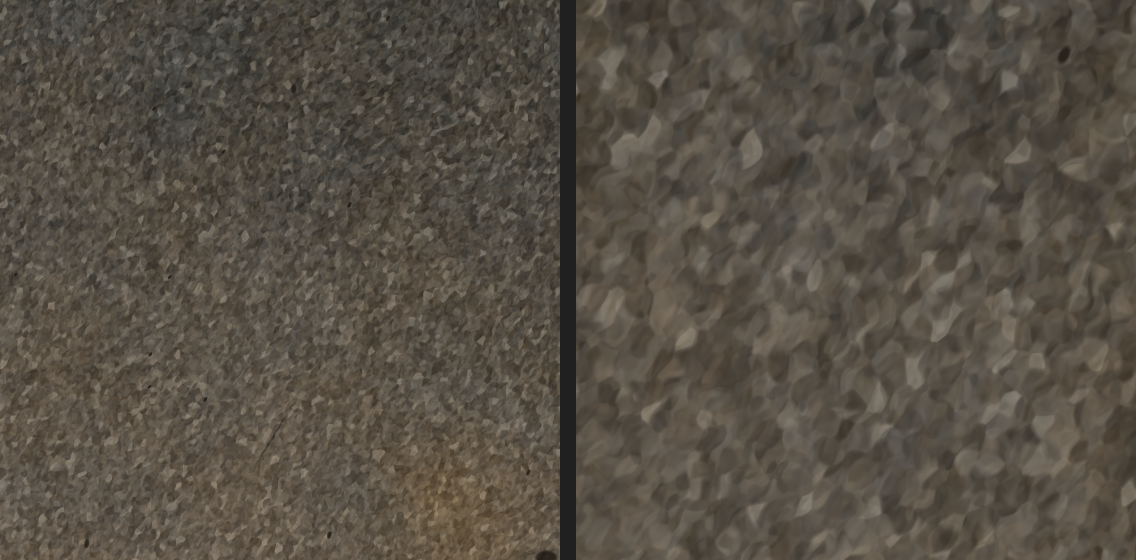
Left: the whole. Right: its middle third, enlarged.
Reproduce this texture procedurally as a three.js fragment shader.

```glsl
varying vec2 vUv;

const vec3 SHADOW_STONE = vec3(0.285, 0.268, 0.235);
const vec3 LIT_STONE = vec3(0.382, 0.345, 0.298);
const vec3 COOL_SHIFT = vec3(-0.014, 0.000, 0.016);
const vec3 AMBER_SHIFT = vec3(0.035, 0.012, -0.025);
const vec3 PIT_COLOR = vec3(0.11, 0.09, 0.07);
const float GRAIN_ANGLE = 1.02;

vec2 hash2(vec2 p) {
  vec3 q = fract(p.xyx * vec3(0.1031, 0.1030, 0.0973));
  q += dot(q, q.yzx + 33.33);
  return fract((q.xx + q.yz) * q.zy);
}

float gradientDot(vec2 cell, vec2 corner, vec2 f) {
  float a = 6.2832 * hash2(cell + corner).x;
  return dot(vec2(cos(a), sin(a)), f - corner);
}

float gradientNoise(vec2 p) {
  vec2 cell = floor(p);
  vec2 f = fract(p);
  vec2 u = f * f * f * (f * (f * 6.0 - 15.0) + 10.0);
  float low = mix(gradientDot(cell, vec2(0.0), f), gradientDot(cell, vec2(1.0, 0.0), f), u.x);
  float high = mix(gradientDot(cell, vec2(0.0, 1.0), f), gradientDot(cell, vec2(1.0), f), u.x);
  return mix(low, high, u.y);
}

float fbm(vec2 p) {
  float sum = 0.0;
  float amplitude = 1.0;
  for (int i = 0; i < 4; i++) {
    sum += amplitude * gradientNoise(p);
    p = p * 2.03 + 17.3;
    amplitude *= 0.5;
  }
  return sum;
}

// Coordinates along and across a direction
vec2 alignTo(vec2 p, float angle) {
  vec2 along = vec2(cos(angle), sin(angle));
  return vec2(dot(p, along), dot(p, vec2(-along.y, along.x)));
}

// Soft-edged cells: x is tone, y is tint, both centred on zero
vec2 softGrains(vec2 p, float sharpness) {
  vec2 cell = floor(p);
  vec2 sum = vec2(0.0);
  float total = 0.0;
  for (int y = -1; y <= 1; y++) {
    for (int x = -1; x <= 1; x++) {
      vec2 id = cell + vec2(float(x), float(y));
      vec2 offset = p - id - hash2(id);
      float weight = exp(-sharpness * dot(offset, offset));
      sum += weight * (hash2(id + 71.7) - 0.5);
      total += weight;
    }
  }
  return sum / max(total, 1e-6);
}

float ellipseMask(vec2 p, vec2 radii, float softness) {
  return 1.0 - smoothstep(1.0 - softness, 1.0 + softness, length(p / radii));
}

// Sparse dark holes, at most one in each cell
float scatteredPits(vec2 p, float frequency, float chance) {
  vec2 cell = floor(p * frequency);
  vec2 random = hash2(cell + 5.2);
  vec2 center = (cell + 0.2 + 0.6 * hash2(cell + 19.1)) / frequency;
  float size = mix(0.0025, 0.0060, random.y * random.y);
  vec2 local = alignTo(p - center, GRAIN_ANGLE + random.y - 0.5);
  return step(random.x, chance) * ellipseMask(local, size * vec2(1.5, 0.8), 0.4);
}

void main() {
  // Broad light and stain
  float patches = fbm(vUv * 3.2 + 4.0);
  float light = smoothstep(1.1, -0.05, vUv.y + 0.22 * (vUv.x - 0.5) + 0.28 * patches);
  vec3 color = mix(SHADOW_STONE, LIT_STONE, light);
  float coolness = fbm(vUv * 5.0 + 31.0) + 0.6 * (vUv.y - 0.45);
  color += COOL_SHIFT * clamp(coolness, -0.5, 0.9);
  color += AMBER_SHIFT * ellipseMask(vUv - vec2(0.81, 0.08), vec2(0.11, 0.12), 0.9);

  // Slanted flakes, with edges bent by noise
  vec2 bend = vec2(gradientNoise(vUv * 60.0), gradientNoise(vUv * 60.0 + 43.0));
  float angle = GRAIN_ANGLE + 0.05 * gradientNoise(vUv * 2.0 + 9.0);
  vec2 grainUv = alignTo(vUv + 0.005 * bend, angle);
  vec2 flakes = softGrains(grainUv * vec2(78.0, 122.0), 11.0);
  vec2 chips = softGrains(grainUv * vec2(135.0, 205.0) + 57.0, 9.0);
  float grit = gradientNoise(grainUv * vec2(150.0, 260.0));
  float clusters = fbm(vUv * 28.0 + 12.0);
  float tone = 0.135 * flakes.x + 0.085 * chips.x + 0.035 * grit + 0.025 * clusters;
  tone += 0.06 * smoothstep(0.32, 0.48, flakes.x);
  color += tone * vec3(1.0, 0.97, 0.90);
  color += COOL_SHIFT * (0.9 * flakes.y + 0.7 * chips.y);

  // Pits and a faint scratch
  float pits = scatteredPits(vUv, 9.0, 0.10);
  pits = max(pits, ellipseMask(vUv - vec2(0.975, 0.004), vec2(0.019, 0.012), 0.25));
  color = mix(color, PIT_COLOR, 0.8 * pits);
  vec2 scratchUv = alignTo(vUv - vec2(0.485, 0.215) + 0.003 * bend, GRAIN_ANGLE);
  color *= 1.0 - 0.3 * ellipseMask(scratchUv, vec2(0.055, 0.0022), 0.6);

  gl_FragColor = vec4(clamp(color, 0.0, 1.0), 1.0);
}
```
